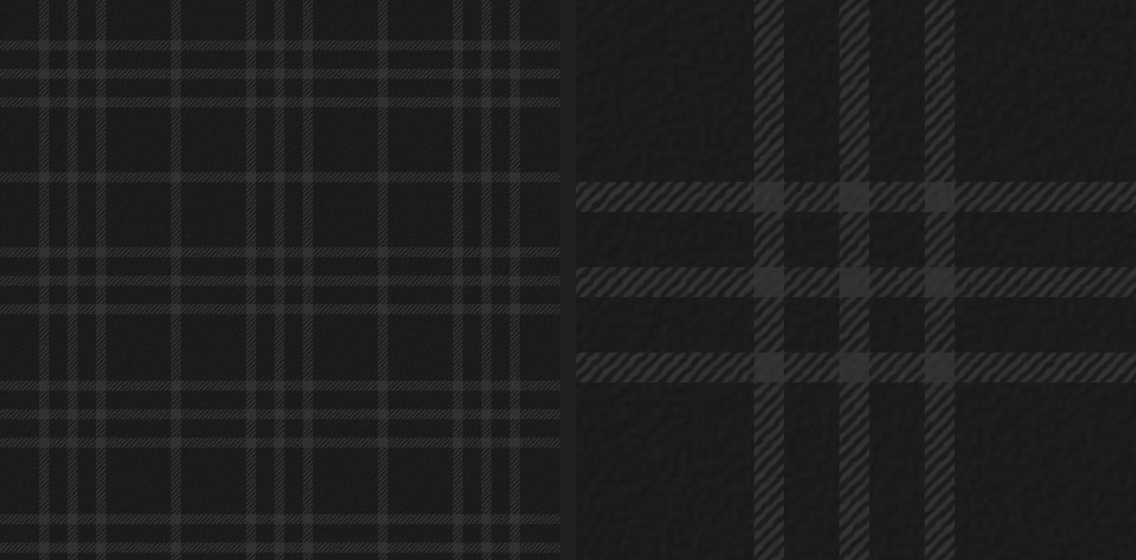
Left: the whole. Right: its middle third, enlarged.
This pattern is drawn by a Shadertoy shader. Its source:

```glsl
// Charcoal tartan cloth: grey twill-hatched stripes in threes and ones on a grainy dark ground.

float hash(vec2 p) {
    vec3 q = fract(vec3(p.xyx) * 0.1031);
    q += dot(q, q.yzx + 33.33);
    return fract((q.x + q.y) * q.z);
}

float noise(vec2 p) {
    vec2 cell = floor(p), f = fract(p);
    f = f * f * (3.0 - 2.0 * f);
    return mix(mix(hash(cell), hash(cell + vec2(1, 0)), f.x),
               mix(hash(cell + vec2(0, 1)), hash(cell + vec2(1, 1)), f.x), f.y);
}

// Distance to the nearest centre line in a group of three
float tripleDistance(float offset) {
    float a = abs(offset);
    return min(a, abs(a - 0.0508));
}

// Signed offset from the nearest repeat centre
float repeatOffset(float x, float period) {
    return mod(x + 0.5 * period, period) - 0.5 * period;
}

// Triples alternating with single stripes
float settDistance(float x) {
    float offset = repeatOffset(x, 0.3695);
    return min(tripleDistance(offset), abs(abs(offset) - 0.18475));
}

float stripe(float dist, float pixel) {
    return 1.0 - smoothstep(-0.7 * pixel, 0.7 * pixel, dist - 0.0089);
}

void mainImage(out vec4 fragColor, in vec2 fragCoord) {
    float pixel = 1.0 / min(iResolution.x, iResolution.y);
    vec2 uv = fragCoord * pixel;

    // Upright stripes share one sett; level stripes close up below the middle
    float warp = stripe(settDistance(uv.x - 0.1295), pixel);
    float down = 0.4987 - uv.y;
    float levelDistance = down < 0.119
        ? settDistance(down)
        : tripleDistance(repeatOffset(down, 0.2383));
    float weft = stripe(levelDistance, pixel);

    // Diagonal twill hatch, slightly frayed by the grain
    float fray = noise(uv * 300.0) - 0.5;
    float phase = (uv.x - uv.y) * 118.0 + 0.22 * fray;
    float ridge = abs(fract(phase) - 0.5);
    float soften = 0.08 + 60.0 * pixel;
    float hatch = smoothstep(0.25 - soften, 0.25 + soften, ridge);

    // Single stripes show the hatch; crossings are nearly solid
    float thread = max(warp, weft) * mix(0.08, 0.9, hatch);
    thread = mix(thread, 0.88 + 0.12 * hatch, warp * weft);

    // Fine embossed grain over the whole cloth
    vec2 grainPoint = uv * 260.0;
    float grain = noise(grainPoint) - noise(grainPoint + vec2(0.6, -0.6));
    grain += 0.6 * (hash(floor(uv * 512.0)) - 0.5);

    vec3 color = mix(vec3(0.106, 0.106, 0.100), vec3(0.200, 0.200, 0.192), thread);
    color += 0.018 * grain;
    fragColor = vec4(color, 1.0);
}
```
